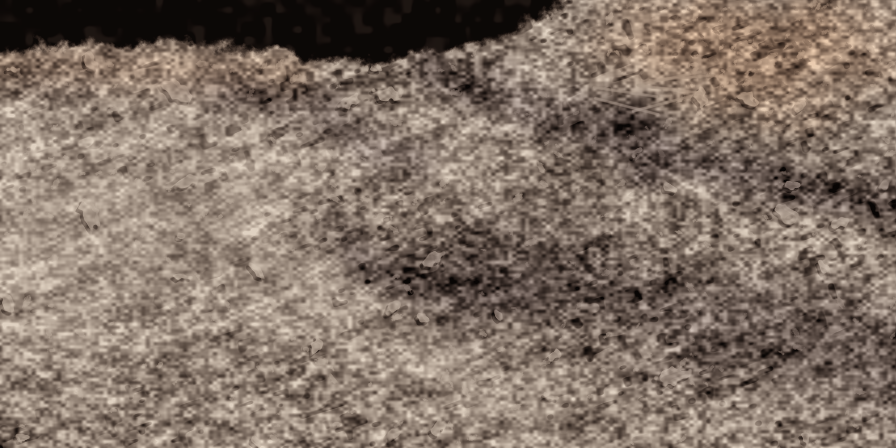
This texture is drawn by a Shadertoy shader. Its source:

```glsl
// Dry sunlit ground with fine grit, leaf litter, slanting shadows and a dark hedge edge.
#define BASE_TONE 0.565
#define PALE_GAIN 0.10
#define SHADE_DEPTH 0.25
#define GRAIN_GAIN 0.80
#define GRAIN_CELLS 125.0
#define PATCH_GAIN 0.30
#define SPECK_DEPTH 0.20
#define LEAF_TONE 0.74
#define HEDGE_TONE 0.045
#define EDGE_BLUR 0.004

float hash(vec2 p) {
    return fract(sin(dot(p, vec2(127.1, 311.7))) * 43758.5453);
}

float noise(vec2 p) {
    vec2 i = floor(p), f = fract(p);
    f = f * f * (3.0 - 2.0 * f);
    return mix(mix(hash(i), hash(i + vec2(1, 0)), f.x),
               mix(hash(i + vec2(0, 1)), hash(i + vec2(1, 1)), f.x), f.y);
}

// Layered noise centred on zero
float fbm(vec2 p) {
    float sum = 0.0, gain = 0.5;
    for (int i = 0; i < 4; i++) {
        sum += gain * (noise(p) - 0.5);
        p = mat2(0.8, 0.6, -0.6, 0.8) * p * 2.03 + 17.3;
        gain *= 0.55;
    }
    return sum;
}

mat2 turn(float a) {
    return mat2(cos(a), -sin(a), sin(a), cos(a));
}

float segment(vec2 p, vec2 a, vec2 b) {
    vec2 ab = b - a;
    return length(p - a - ab * clamp(dot(p - a, ab) / dot(ab, ab), 0.0, 1.0));
}

// Soft streak between two points
float streak(vec2 p, vec2 a, vec2 b, float width) {
    float d = segment(p, a, b) / width;
    return exp(-d * d);
}

// Scattered ragged leaves: x = cover, y = random tone
vec2 leaves(vec2 p, float cells, float density) {
    vec2 g = p * cells, result = vec2(0.0);
    float blur = EDGE_BLUR * cells;
    for (int j = -1; j <= 1; j++)
    for (int i = -1; i <= 1; i++) {
        vec2 id = floor(g) + vec2(i, j);
        vec2 rnd = vec2(hash(id + 3.7), hash(id + 9.1));
        vec2 q = turn((rnd.x - 0.5) * 2.4) * (g - id - 0.2 - 0.6 * rnd);
        float radius = mix(0.16, 0.42, rnd.y * rnd.y);
        float d = length(q * vec2(1.0, 2.0)) - radius;
        d += 0.25 * (noise(q * 9.0 + id * 5.0) - 0.5);
        float cover = smoothstep(blur, -blur, d) * step(hash(id), density);
        if (cover > result.x) result = vec2(cover, rnd.x);
    }
    return result;
}

// Slanting tree shadows
float treeShade(vec2 p) {
    float s = 0.65 * streak(p, vec2(0.50, 0.81), vec2(0.90, 0.66), 0.06);
    s += 0.75 * streak(p, vec2(1.00, 0.86), vec2(1.42, 0.68), 0.06);
    s += 0.85 * streak(p, vec2(1.42, 0.68), vec2(2.05, 0.52), 0.055);
    s += 0.75 * streak(p, vec2(0.78, 0.44), vec2(1.12, 0.32), 0.07);
    s += 0.70 * streak(p, vec2(1.12, 0.40), vec2(2.05, 0.16), 0.12);
    s += 0.35 * streak(p, vec2(0.10, 0.86), vec2(0.55, 0.80), 0.04);
    return min(s, 1.15);
}

void mainImage(out vec4 fragColor, in vec2 fragCoord) {
    vec2 p = fragCoord / iResolution.y;
    vec2 slope = turn(0.32) * p;
    vec2 warped = p + 0.16 * vec2(fbm(p * 7.0), fbm(p * 7.0 + 40.0));

    // Broad light and shade
    float shade = treeShade(warped);
    float pale = streak(warped, vec2(0.0, 0.45), vec2(0.45, 0.55), 0.28)
               + 0.6 * streak(warped, vec2(0.65, 0.36), vec2(1.15, 0.10), 0.09)
               + 0.5 * streak(warped, vec2(0.80, 0.72), vec2(1.15, 0.54), 0.06);
    float litter = smoothstep(0.10, -0.08, length((warped - vec2(1.70, 0.90)) * vec2(0.45, 1.0)) - 0.12);
    float tone = BASE_TONE + PALE_GAIN * pale - SHADE_DEPTH * shade;
    tone += PATCH_GAIN * fbm(slope * vec2(7.0, 17.0));

    // Grit and dark crumbs, calmer on the pale soil
    float rough = 1.0 - 0.35 * min(pale, 1.0);
    vec2 grit = p * vec2(0.85, 1.1) * GRAIN_CELLS;
    float grain = 0.5 * (noise(grit) - 0.5) + 0.35 * (noise(grit * 0.53 + 8.0) - 0.5)
                + 0.25 * (noise(slope * vec2(22.0, 42.0)) - 0.5);
    tone += GRAIN_GAIN * rough * grain;
    float crumbs = smoothstep(0.64, 0.85, noise(slope * vec2(48.0, 75.0) + 5.0));
    tone -= SPECK_DEPTH * rough * crumbs * smoothstep(-0.12, 0.15, fbm(p * 6.0 + 11.0));

    // Loose leaves with a small shadow, and denser litter at the upper right
    vec2 lift = vec2(-0.006, -0.007);
    vec2 loose = leaves(p, 11.0, 0.13), small = leaves(p + 3.0, 30.0, 0.16);
    vec2 dense = leaves(p + 7.0, 34.0, 0.65);
    tone -= 0.16 * leaves(p - lift, 11.0, 0.13).x;
    tone = mix(tone, LEAF_TONE - 0.13 * shade + 0.25 * grain, 0.75 * loose.x);
    tone = mix(tone, LEAF_TONE - 0.22 * shade, 0.55 * small.x);
    tone = mix(tone, 0.40 + 0.38 * dense.y, 0.6 * dense.x * litter);

    // Fallen twigs
    for (int i = 0; i < 6; i++) {
        float k = float(i);
        vec2 mid = vec2(1.46, 0.79) + vec2(0.24, 0.08) * (vec2(hash(vec2(k, 1.0)), hash(vec2(k, 2.0))) - 0.5);
        vec2 arm = vec2(0.07, 0.05 * (hash(vec2(k, 3.0)) - 0.4));
        float twig = smoothstep(EDGE_BLUR, 0.0, segment(p, mid - arm, mid + arm) - 0.001);
        tone = mix(tone, 0.66, 0.6 * twig);
    }

    // Black hedge shadow along the top
    float edge = 0.90 - 0.03 * smoothstep(0.3, 0.9, p.x) + 0.17 * smoothstep(0.95, 1.42, p.x);
    edge += 0.07 * fbm(p * 16.0) + 0.03 * fbm(p * 50.0);
    float hedge = smoothstep(-0.010, 0.012, p.y - edge);
    float foliage = smoothstep(0.62, 0.9, noise(p * 45.0));
    tone = mix(tone, HEDGE_TONE + 0.07 * foliage, hedge);

    // Earth colour ramp with warm litter and cool shadow tints
    tone = clamp(tone, 0.03, 0.88);
    vec3 color = vec3(1.0, 0.951, 0.883) * pow(vec3(tone), vec3(1.0, 1.118, 1.173));
    float warm = max(litter, 0.6 * streak(p, vec2(0.0, 0.86), vec2(0.65, 0.84), 0.06));
    color *= mix(vec3(1.0), vec3(1.05, 0.97, 0.90), warm * (1.0 - hedge));
    color *= mix(vec3(1.0), vec3(0.99, 0.99, 1.04), min(shade, 1.0) * (1.0 - warm));
    fragColor = vec4(color, 1.0);
}
```
